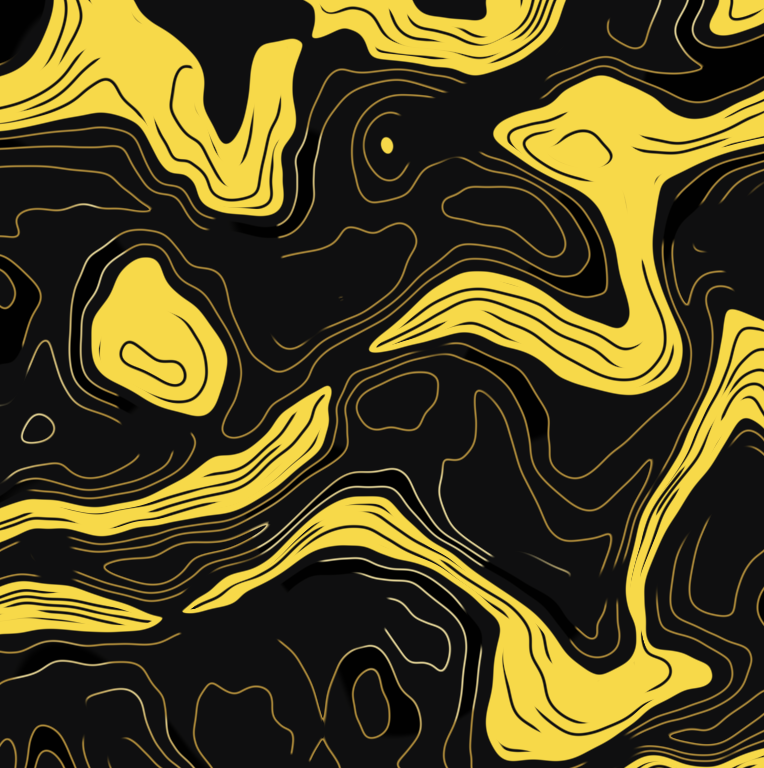
Reproduce this pattern procedurally as a Shadertoy shader.

```glsl
// Topographic marbling: rounded yellow islands on charcoal with thin gold contours.
// A warped phase makes winding ridges; a varying ridge width closes them into islands.
// Line widths come from field value over gradient, so they stay even everywhere.

const float PI = 3.14159265;
const float ZOOM = 1.25;          // terrain units across the canvas
const float CONTOUR_STEP = 0.25;  // height between gold contours
const float GRAIN_COUNT = 4.2;    // density of dark strokes in the islands

const vec3 CHARCOAL = vec3(0.060, 0.060, 0.061);
const vec3 BLACK    = vec3(0.004);
const vec3 YELLOW   = vec3(0.970, 0.850, 0.285);
const vec3 GOLD     = vec3(0.690, 0.550, 0.230);
const vec3 CREAM    = vec3(0.900, 0.840, 0.600);

// Random unit vector for a lattice corner
vec2 cornerGradient(vec2 cell) {
    vec3 q = fract(vec3(cell.xyx) * vec3(0.1031, 0.1030, 0.0973));
    q += dot(q, q.yzx + 33.33);
    float angle = 2.0 * PI * fract((q.x + q.y) * q.z);
    return vec2(cos(angle), sin(angle));
}

// Smooth gradient noise, roughly -0.6 to 0.6
float noise(vec2 p) {
    vec2 i = floor(p), f = p - i;
    vec2 s = f * f * f * (f * (f * 6.0 - 15.0) + 10.0);
    vec2 e = vec2(1.0, 0.0);
    float a = dot(cornerGradient(i), f);
    float b = dot(cornerGradient(i + e.xy), f - e.xy);
    float c = dot(cornerGradient(i + e.yx), f - e.yx);
    float d = dot(cornerGradient(i + e.xx), f - e.xx);
    return mix(mix(a, b, s.x), mix(c, d, s.x), s.y);
}

// x: height above the island shore (negative inside), y: signed place across a ridge
vec2 terrain(vec2 p) {
    vec2 bend = vec2(noise(p * 3.0 + 17.3), noise(p * 3.0 + 41.7));
    vec2 q = p + 0.10 * bend;
    float phase = 2.2 * dot(q, vec2(-0.38, 0.92))
                + 1.60 * noise(q * 2.5 + 5.2)
                + 0.20 * noise(q * 7.0 + 23.1)
                + 0.050 * noise(q * 15.0 + 61.4);
    float across = sin(PI * phase);
    float ridgeWidth = 0.29 + 0.80 * noise(q * 3.4 + 80.6);
    return vec2(across * across - ridgeWidth, across);
}

// Coverage of the region where a signed distance is negative
float fill(float dist, float blur) {
    return 1.0 - smoothstep(-blur, blur, dist);
}

// Coverage of a stroke around the zero of a distance
float stroke(float dist, float halfWidth, float blur) {
    return fill(abs(dist) - halfWidth, blur);
}

// Signed offset to the nearest multiple of a step
float toNearest(float value, float gap) {
    return value - gap * floor(value / gap + 0.5);
}

void mainImage(out vec4 fragColor, in vec2 fragCoord) {
    vec2 p = ZOOM * fragCoord / iResolution.y;
    float blur = 1.0 * ZOOM / iResolution.y;

    // Fields and their slopes
    const float E = 0.001;
    vec2 field = terrain(p);
    vec2 dx = (terrain(p + vec2(E, 0.0)) - field) / E;
    vec2 dy = (terrain(p + vec2(0.0, E)) - field) / E;
    vec2 slope = sqrt(dx * dx + dy * dy) + 0.02;
    float shore = field.x / slope.x;

    // Pure black strips between neighbouring contours
    float stripMask = smoothstep(0.0, 0.04, noise(p * 2.8 + 120.5));
    float strip = fill((CONTOUR_STEP - field.x) / slope.x, blur)
                * fill((field.x - 2.0 * CONTOUR_STEP) / slope.x, blur);
    vec3 color = mix(CHARCOAL, BLACK, strip * stripMask);

    // Gold contours, some broken off, paler beside the strips
    float contourDist = toNearest(field.x, CONTOUR_STEP) / slope.x;
    float contourMask = smoothstep(-0.22, -0.17, noise(p * 5.0 + 150.2));
    float contour = stroke(contourDist, 0.0015, blur) * contourMask;
    contour *= step(0.5 * CONTOUR_STEP, field.x);
    float pale = stripMask * smoothstep(0.0, 0.2, noise(p * 2.6 + 190.8));
    color = mix(color, mix(GOLD, CREAM, pale), contour);

    // Yellow islands
    color = mix(color, YELLOW, fill(shore, blur));

    // Dark strokes running along the islands, tapered at their ends
    float grainDist = toNearest(field.y, 1.0 / GRAIN_COUNT) / slope.y;
    float lane = floor(field.y * GRAIN_COUNT + 0.5);
    float grainMask = smoothstep(-0.13, 0.0, noise(p * 5.0 + lane * 7.7 + 230.3));
    float grain = stroke(grainDist, 0.0022 * grainMask, blur);
    grain *= smoothstep(0.0, 0.4, grainMask);
    color = mix(color, CHARCOAL, grain * fill(shore + 0.013, 0.002));

    fragColor = vec4(color, 1.0);
}
```
